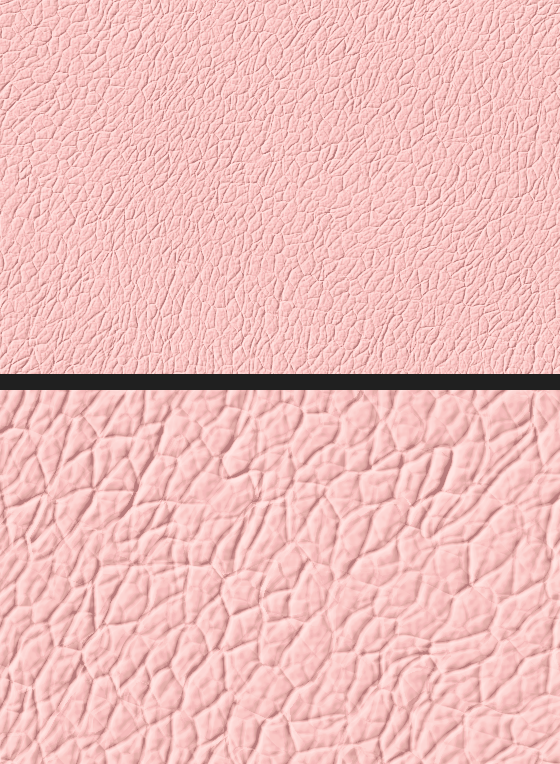
Top, the full canvas; bottom, a detail of the centre.
Write a WebGL 2 fragment shader that draws this texture.

```glsl
#version 300 es
precision highp float;
// Soft pink leather: small slanted cells joined by longer folds.
// A height field of warped cell borders, folds and grain is lit from the
// upper left, and its slope picks a tone from a colour ramp.

uniform vec2 u_resolution;
out vec4 fragColor;

const float GRAIN_ANGLE = 1.05;
const float FOLD_ANGLE = 0.5;
const vec2 LIGHT_DIR = vec2(-0.84, 0.54);
const float LIGHT_STEP = 0.0021;

// Integer hash of a lattice point, two values in 0..1
vec2 hash2(vec2 cell) {
    uvec2 v = uvec2(ivec2(cell) + 32768);
    v = v * 1664525u + 1013904223u;
    v.x += v.y * 1664525u;
    v.y += v.x * 1664525u;
    v ^= v >> 16u;
    v.x += v.y * 1664525u;
    v.y += v.x * 1664525u;
    v ^= v >> 16u;
    return vec2(v & 65535u) / 65535.0;
}

float cornerSlope(vec2 cell, vec2 offset) {
    float a = 6.2832 * hash2(cell).x;
    return dot(vec2(cos(a), sin(a)), offset);
}

// Gradient noise, roughly -0.7..0.7
float gradientNoise(vec2 p) {
    vec2 i = floor(p), f = p - i;
    vec2 w = f * f * f * (f * (f * 6.0 - 15.0) + 10.0);
    vec2 x = vec2(1.0, 0.0), y = vec2(0.0, 1.0);
    float low = mix(cornerSlope(i, f), cornerSlope(i + x, f - x), w.x);
    float high = mix(cornerSlope(i + y, f - y), cornerSlope(i + 1.0, f - 1.0), w.x);
    return mix(low, high, w.y);
}

vec2 noisePair(vec2 p) {
    return vec2(gradientNoise(p), gradientNoise(p + vec2(37.3, 91.7)));
}

// Distance to the line halfway between the two nearest cell seeds
float borderDistance(vec2 p) {
    vec2 base = floor(p), toNearest = vec2(9.0), toSecond = vec2(9.0);
    for (int y = -1; y <= 1; y++) {
        for (int x = -1; x <= 1; x++) {
            vec2 cell = base + vec2(x, y);
            vec2 toSeed = cell + 0.06 + 0.88 * hash2(cell) - p;
            float d = dot(toSeed, toSeed);
            if (d < dot(toNearest, toNearest)) {
                toSecond = toNearest;
                toNearest = toSeed;
            } else if (d < dot(toSecond, toSecond)) {
                toSecond = toSeed;
            }
        }
    }
    vec2 between = toSecond - toNearest;
    return 0.5 * dot(toSecond + toNearest, between) / max(length(between), 0.15);
}

// Coordinates across and along a direction
vec2 alongAngle(vec2 p, float angle) {
    float c = cos(angle), s = sin(angle);
    return vec2(s * p.x - c * p.y, c * p.x + s * p.y);
}

// Valley of even width on the zero line of stretched noise
float fold(vec2 q, vec2 scale, float width) {
    float n = gradientNoise(q * scale);
    float e = 0.02;
    vec2 rise = vec2(gradientNoise(q * scale + vec2(e, 0.0)),
                     gradientNoise(q * scale + vec2(0.0, e))) - n;
    float steepness = max(length(rise / e * scale), 0.25 * scale.x);
    return exp(-abs(n) / (steepness * width));
}

float leatherHeight(vec2 p) {
    // Bend the grain at three sizes
    vec2 bent = p + 0.12 * noisePair(p * 1.5 + 5.0);
    bent += 0.012 * noisePair(p * 12.0);
    bent += 0.0038 * noisePair(p * 45.0);
    vec2 grain = alongAngle(bent, GRAIN_ANGLE);
    vec2 cross = alongAngle(bent, FOLD_ANGLE);

    // Cell creases of uneven depth
    float depth = 0.58 + 0.5 * gradientNoise(p * 18.0 + 11.0);
    float h = -depth * exp(-13.0 * borderDistance(grain * vec2(38.0, 22.0)));
    h -= 0.24 * exp(-8.0 * borderDistance(grain * vec2(64.0, 46.0) + 19.0));

    // Longer folds that come and go
    float longMask = smoothstep(-0.3, 0.3, gradientNoise(p * 6.0 + 23.0));
    float crossMask = smoothstep(0.0, 0.4, gradientNoise(p * 4.0 + 61.0));
    h -= 0.6 * longMask * fold(grain + 3.0, vec2(17.0, 4.0), 0.0026);
    h -= 0.4 * crossMask * fold(cross + 7.0, vec2(13.0, 4.0), 0.0024);

    // Fine pores
    h += 0.2 * gradientNoise(p * 100.0);
    return h + 0.14 * gradientNoise(p * 170.0 + 8.0);
}

// Shadow to highlight, one step per unit, lingering on each colour
vec3 leatherColor(float tone) {
    vec3 ramp[7] = vec3[7](
        vec3(0.73, 0.49, 0.49), vec3(0.85, 0.62, 0.61),
        vec3(0.90, 0.69, 0.67), vec3(0.96, 0.73, 0.73),
        vec3(0.98, 0.78, 0.77), vec3(0.99, 0.84, 0.83),
        vec3(1.00, 0.90, 0.89));
    float t = clamp(tone, 0.0, 5.999);
    int i = int(t);
    return mix(ramp[i], ramp[i + 1], smoothstep(0.0, 1.0, fract(t)));
}

void main() {
    vec2 p = gl_FragCoord.xy / u_resolution.y;
    vec2 toLight = LIGHT_DIR * LIGHT_STEP;
    float slope = leatherHeight(p - toLight) - leatherHeight(p + toLight);

    // Shadows run deeper than highlights
    float lift = 2.1 * (1.0 - exp(-3.6 * max(slope, 0.0)));
    float shade = 5.6 * (1.0 - exp(2.1 * min(slope, 0.0)));
    float tone = 3.9 + lift - shade + 0.3 * gradientNoise(p * 2.5 + 40.0);
    fragColor = vec4(leatherColor(tone), 1.0);
}
```
